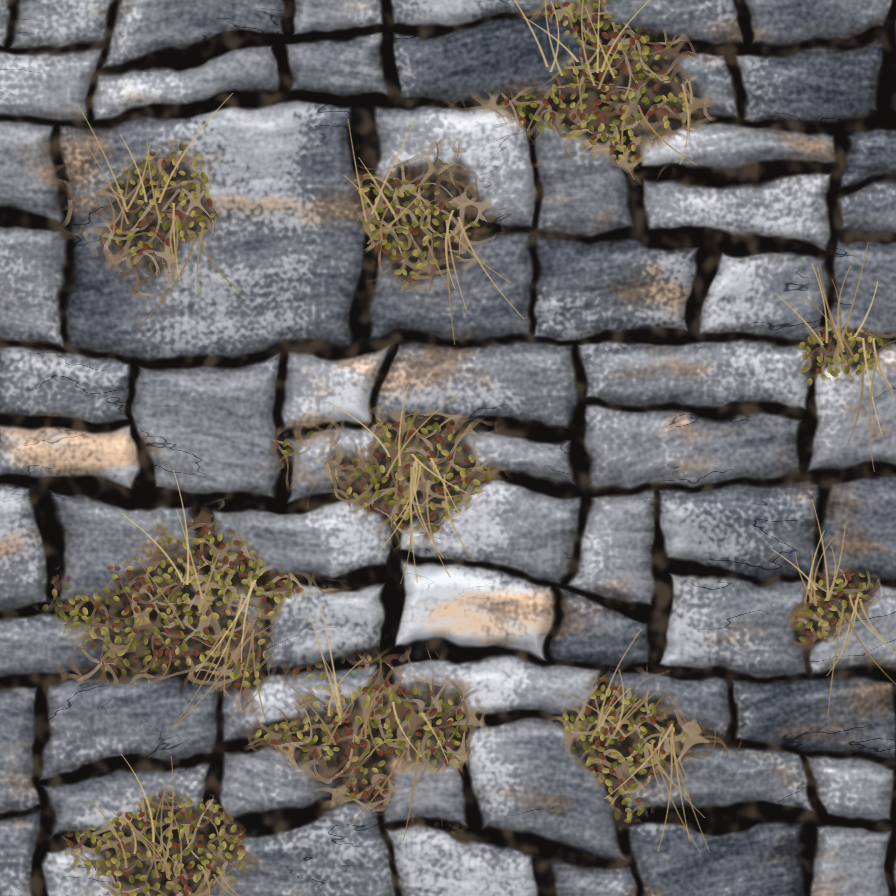
Write a WebGL 2 fragment shader that draws this texture.

```glsl
#version 300 es
precision highp float;
// Dry stone wall of slate: jittered courses are cut into stones by sloped
// lines and shaded with gradient noise. Soil, twigs, leaves and straw
// grow in clumps over the joints.
uniform vec2 u_resolution;
out vec4 fragColor;
const float ROWS = 4.6, COLS = 2.4;
const int CLUMPS = 10;

float hash(vec2 p) { return fract(sin(dot(p, vec2(127.1, 311.7))) * 43758.5); }
vec2 hash2(vec2 p) { return vec2(hash(p), hash(p + 37.2)); }
mat2 rotation(float a) { return mat2(cos(a), sin(a), -sin(a), cos(a)); }

// Gradient noise
float corner(vec2 cell, vec2 f, vec2 o) {
  float a = 6.2832 * hash(cell + o);
  return dot(vec2(cos(a), sin(a)), f - o);
}
float noise(vec2 p) {
  vec2 i = floor(p), f = p - i, u = f * f * (3. - 2. * f), x = vec2(1, 0);
  return mix(mix(corner(i, f, x.yy), corner(i, f, x), u.x),
             mix(corner(i, f, x.yx), corner(i, f, x.xx), u.x), u.y);
}
float fbm(vec2 p, int octaves) {
  float sum = 0., amp = 1.;
  for (int i = 0; i < octaves; i++, amp *= .5, p = p * 2.03 + 17.3) sum += amp * noise(p);
  return sum;
}

// Jittered 1D cell around x: index, lower end, upper end
float boundary(float i, float seed) { return i + .55 * (hash(vec2(i, seed)) - .5); }
vec3 interval(float x, float seed) {
  float i = floor(x);
  if (x < boundary(i, seed)) i--;
  else if (x >= boundary(i + 1., seed)) i++;
  return vec3(i, boundary(i, seed), boundary(i + 1., seed));
}

// Distance to the nearest joint, random id of the stone
vec2 findStone(vec2 p) {
  p += .05 * vec2(noise(p * 3. + 5.), noise(p * 3. + 40.));
  p += .014 * vec2(noise(p * 17.), noise(p * 17. + 60.)) + .004 * noise(p * 55.);
  vec3 row = interval(p.y * ROWS, 3.);
  float shift = hash(vec2(row.x, 8));
  vec3 col = interval(p.x * COLS + shift, row.x * 7. + 5.);
  vec2 lo = vec2((col.y - shift) / COLS, row.y / ROWS);
  vec2 hi = vec2((col.z - shift) / COLS, row.z / ROWS), gap = min(p - lo, hi - p);
  float edge = min(gap.x, gap.y), id = hash(vec2(row.x, col.x + 50.));
  for (int k = 0; k < 4; k++) {
    vec2 size = hi - lo, seed = vec2(id * 97., k);
    if (size.x * size.y < .024 || hash(seed) < .1) break;
    bool upright = size.x > size.y * mix(1.4, 2.6, hash(seed + 5.));
    vec2 cut = mix(lo, hi, mix(.32, .68, hash(seed + 11.))), d = p - cut;
    d -= .36 * (hash(seed + 19.) - .5) * (p - .5 * (lo + hi)).yx;
    float side = upright ? d.x : d.y;
    edge = min(edge, abs(side));
    if (side > 0.) lo = upright ? vec2(cut.x, lo.y) : vec2(lo.x, cut.y);
    else hi = upright ? vec2(cut.x, hi.y) : vec2(hi.x, cut.y);
    id = hash(vec2(id * 53., side > 0. ? 1 : 2));
  }
  return vec2(edge, id);
}

// Layered slate with lichen, cracks and rust
float strata(vec2 p, float id) {
  vec2 q = rotation(.5 * id - .25) * p;
  return fbm((q + .02 * noise(q * 9.)) * vec2(8, 24) + id * 50., 4);
}
vec3 slate(vec2 p, float id) {
  float layers = strata(p, id), bump = layers - strata(p + vec2(-.001, .004), id);
  float grain = noise(p * 190.) + .7 * noise(p * 95.), stain = fbm(p * 5. + id * 9., 4);
  float lichen = smoothstep(.05, .4, stain + .35 * grain + .3 * layers);
  float crack = (1. - smoothstep(0., .035, abs(layers))) * smoothstep(.1, .35, noise(p * 8. + id * 30.));
  float tone = .26 + .32 * hash(vec2(id * 77., 4)) + .3 * stain + .24 * lichen;
  tone = clamp(tone + .5 * bump + .17 * grain - .3 * crack, 0., 1.) * 2.;
  vec3 color = mix(vec3(.19, .21, .245), vec3(.55, .555, .58), min(tone, 1.));
  color = mix(color, vec3(.83, .84, .86), max(tone - 1., 0.));
  float rust = smoothstep(.22, .6, fbm(p * vec2(6, 11) + 70., 4) + .2 * layers);
  return color * mix(vec3(1), vec3(1.08, .92, .77), rust);
}
vec3 wall(vec2 p, vec2 stone, float edgeAbove) {
  float gap = .001 + .018 * max(noise(p * 6.) + .1, 0.);
  float light = smoothstep(0., .028, stone.x) - smoothstep(0., .028, edgeAbove);
  vec3 hollow = mix(vec3(.07, .06, .06), vec3(.27, .23, .19), smoothstep(-.1, .6, fbm(p * 40., 2)));
  vec3 lit = slate(p, stone.y) * (1. + .4 * min(light, .4));
  lit *= mix(.7, 1., smoothstep(gap, gap + .02, stone.x));
  return mix(hollow, lit, smoothstep(gap, gap + .006, stone.x));
}

// Plants: each clump has a centre and a radius
vec3 clump(int i) {
  return vec3(fract(vec2(.42, .19) + float(i) * vec2(.755, .57)), mix(.05, .12, hash(vec2(i, 21))));
}
vec3 addTwigs(vec3 color, vec2 p, float cover, float seed) {
  vec2 q = rotation(seed) * (p + .012 * noise(p * 22. + seed)) * vec2(24, 33) + seed * 19.;
  float line = 1. - smoothstep(.03, .075, abs(noise(q)));
  vec3 bark = mix(vec3(.36, .28, .22), vec3(.68, .6, .5), hash(floor(q)));
  return mix(color, bark, .8 * line * smoothstep(.12, .4, cover));
}
vec3 addLeaves(vec3 color, vec2 p, float cover, float freq, float px) {
  vec2 q = rotation(freq) * p * freq, cell = floor(q), r = hash2(cell + freq);
  vec2 d = rotation(6.28 * r.x) * (q - cell - .5 - .3 * (r - .5));
  float leaf = 1. - smoothstep(-px, px, (length(d * vec2(1, 1.5)) - .34) / freq);
  vec3 tint = mix(vec3(.42, .41, .16), vec3(.74, .68, .38), r.y);
  if (hash(cell + 53.) < .25) tint = vec3(.47, .29, .2);
  leaf *= step(hash(cell + 7.), .65) * smoothstep(.3, .5, cover + .5 * noise(p * 7.));
  return mix(color, tint * (.85 + .6 * d.y), leaf);
}
vec3 addStraw(vec3 color, vec2 p, vec3 c, float px) {
  for (float k = 0.; k < 14.; k++) {
    vec2 seed = vec2(k, c.x * 60.), r = hash2(seed), bend = .09 * (hash2(seed + 9.) - .5);
    vec2 d = p - c.xy - (r - .5) * c.z * vec2(1.3, .6);
    float reach = mix(.04, .13, hash(seed + 3.)) * sign(.6 - r.x), t = d.y / reach;
    float slope = (bend.x + 2. * bend.y * t) / reach;
    float away = abs(d.x - (bend.x + bend.y * t) * t) / length(vec2(1, slope));
    float blade = 1. - smoothstep(-px, px, away - .0014 * (1. - .7 * t));
    vec3 tint = mix(vec3(.55, .45, .3), vec3(.83, .75, .54), r.y);
    if (t > 0. && t < 1.) color = mix(color, tint, .9 * blade);
  }
  return color;
}

void main() {
  float px = 1. / u_resolution.y, cover = -1.;
  vec2 p = gl_FragCoord.xy * px, stone = findStone(p);
  vec3 color = wall(p, stone, findStone(p + vec2(-.003, .01)).x);
  for (int i = 0; i < CLUMPS; i++) {
    vec3 c = clump(i);
    cover = max(cover, 1. - length((p - c.xy) * vec2(.8, 1)) / c.z);
  }
  cover += .6 * fbm(p * 9., 4) + .22 * (1. - smoothstep(0., .025, stone.x));
  vec3 soil = mix(vec3(.13, .11, .09), vec3(.36, .3, .24), smoothstep(-.4, .5, fbm(p * 75., 2)));
  color = mix(color, soil, .9 * smoothstep(.25, .5, cover));
  for (float i = 0.; i < 3.; i++) color = addTwigs(color, p, cover, .4 + 1.1 * i);
  for (float i = 0.; i < 2.; i++) color = addLeaves(color, p, cover, 72. + 16. * i, px);
  for (int i = 0; i < CLUMPS; i++) color = addStraw(color, p, clump(i), px);
  fragColor = vec4(color, 1);
}
```
